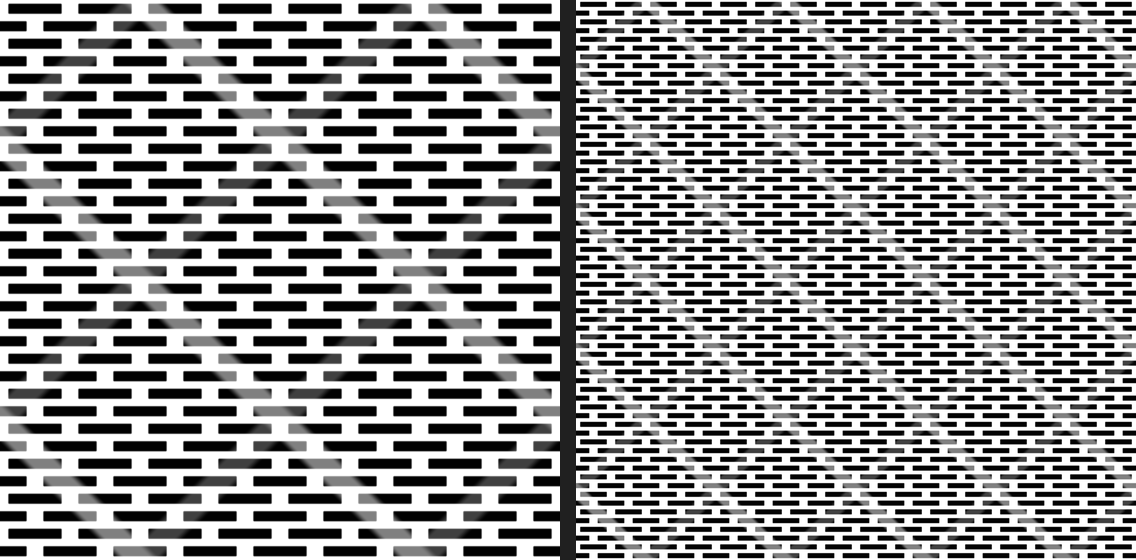
Left: one tile. Right: repeated 2 by 2.
Reproduce this pattern procedurally as a WebGL 1 fragment shader.

```glsl
precision highp float;

uniform vec2 u_resolution;

// Signed distance to a box with rounded corners
float roundedBox(vec2 p, vec2 halfSize, float radius) {
  vec2 d = abs(p) - halfSize + radius;
  return length(max(d, 0.0)) + min(max(d.x, d.y), 0.0) - radius;
}

// Soft stripe centred in each unit period
float softBand(float t) {
  return 1.0 - smoothstep(0.042, 0.083, abs(fract(t) - 0.5));
}

// Distance to the nearest slot: 8 columns, 32 rows, odd rows shifted by half
float slotDistance(vec2 uv) {
  vec2 grid = uv * vec2(8.0, 32.0);
  grid.x += 0.5 + 0.5 * mod(floor(grid.y), 2.0);
  vec2 local = (fract(grid) - 0.5) / vec2(8.0, 32.0);
  return roundedBox(local, vec2(0.0469, 0.0083), 0.0015);
}

void main() {
  vec2 uv = gl_FragCoord.xy / u_resolution;
  float pixel = 1.0 / min(u_resolution.x, u_resolution.y);

  // Crossed diagonal bands, the lighter one on top
  float slotGray = mix(0.005, 0.25, softBand(2.0 * (uv.x - uv.y)));
  slotGray = mix(slotGray, 0.5, softBand(2.0 * (uv.x + uv.y)));

  // White sheet with slots that have a slight halo
  float fade = max(0.0018, 0.6 * pixel);
  float sheet = smoothstep(-fade, fade, slotDistance(uv) - 0.0007);
  gl_FragColor = vec4(vec3(mix(slotGray, 1.0, sheet)), 1.0);
}
```
